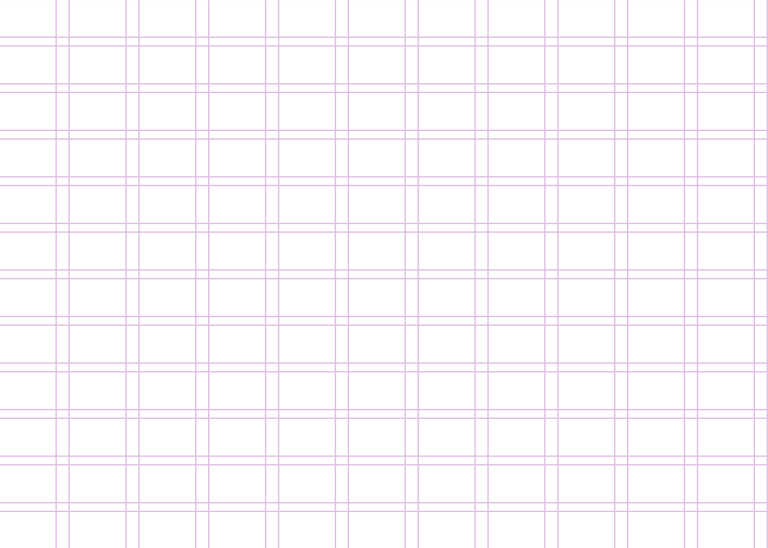
Give the GLSL for this pattern, as a Shadertoy shader.

```glsl
// Plaid grid of thin paired mauve lines on white, with cells in a 3:2 ratio
#define COLUMNS 11.0
#define CELL_ASPECT 1.5
#define LINE_WIDTH 0.0018
#define PAIR_X vec2(0.804, 0.990)
#define PAIR_Y vec2(0.800, 0.986)
#define PAPER vec3(1.0)
#define INK vec3(0.870, 0.750, 0.885)

// Share of one pixel covered by a line whose centre lies at the given distance
float lineCoverage(float dist, float pixel) {
    float near = max(dist - 0.5 * pixel, -0.5 * LINE_WIDTH);
    float far = min(dist + 0.5 * pixel, 0.5 * LINE_WIDTH);
    return clamp((far - near) / pixel, 0.0, 1.0);
}

// Two parallel lines in every cell along one axis
float linePair(float coord, float repeats, vec2 offsets, float pixel) {
    vec2 dist = abs(fract(coord * repeats - offsets + 0.5) - 0.5) / repeats;
    return max(lineCoverage(dist.x, pixel), lineCoverage(dist.y, pixel));
}

void mainImage(out vec4 fragColor, in vec2 fragCoord) {
    // Canvas widths, measured from the top left corner
    float pixel = 1.0 / iResolution.x;
    vec2 pos = vec2(fragCoord.x, iResolution.y - fragCoord.y) * pixel;

    float vertical = linePair(pos.x, COLUMNS, PAIR_X, pixel);
    float horizontal = linePair(pos.y, COLUMNS * CELL_ASPECT, PAIR_Y, pixel);

    // Union of both directions, so crossings keep the ink colour
    float ink = 1.0 - (1.0 - vertical) * (1.0 - horizontal);
    fragColor = vec4(mix(PAPER, INK, ink), 1.0);
}
```
